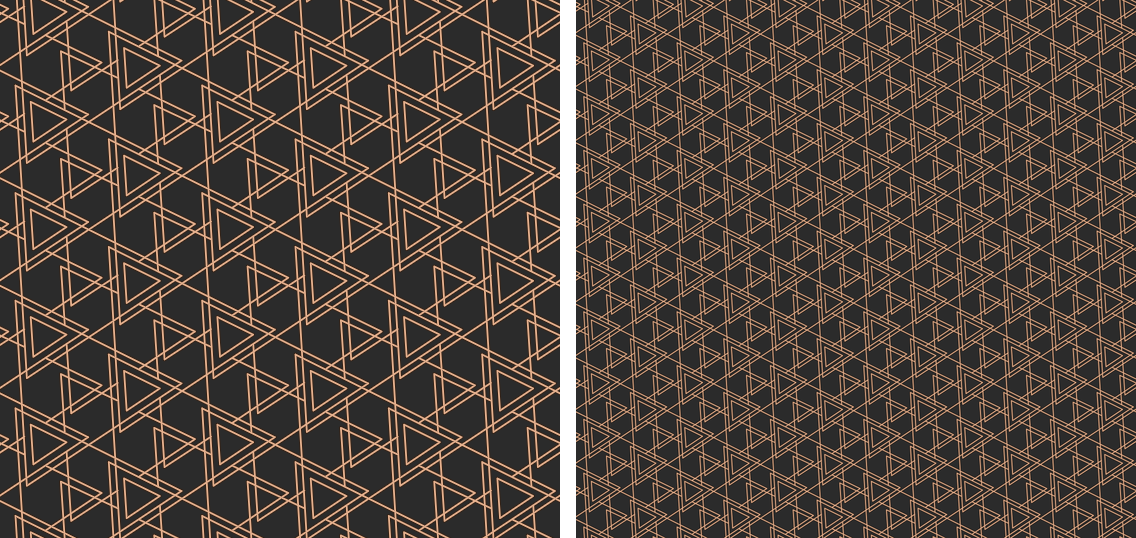
Left: one tile. Right: repeated 2 by 2.
Give the GLSL for this pattern, as a Shadertoy shader.

```glsl
// Interlocking outlined triangles in copper on charcoal, on a staggered lattice.

const vec2 REPEATS = vec2(3.0, 5.0);
const vec2 CELL = vec2(1.0, 0.5766);            // lattice cell, in cell widths
const vec2 MOTIF_CENTER = vec2(0.2331, -0.0716);
const float HALF_LINE = 0.0048;
const float HALO_REACH = 0.0104;
const vec3 GROUND = vec3(0.17);
const vec3 HALO = vec3(0.19, 0.13, 0.09);
const vec3 COPPER = vec3(0.91, 0.70, 0.56);

const float FRAME_RADIUS = 0.2422;
const float FRAME_ANGLE = 0.1466;
const float CORE_RADIUS = 0.1232;
const float CORE_ANGLE = 0.0663;
const float THIRD_TURN = 2.0943951;

// Small triangle: three corners, each with two rays reaching the large frames.
const vec2 CORNER[3] = vec2[3](
    vec2(0.0932, -0.2031), vec2(0.3112, -0.2635), vec2(0.1484, -0.4133));
const vec2 RAY_END[6] = vec2[6](
    vec2(0.3971, -0.3456), vec2(0.1141, -0.5174),
    vec2(0.0143, -0.1190), vec2(0.0143, -0.4628),
    vec2(0.1237, -0.0435), vec2(0.3971, -0.2505));

vec2 polar(float radius, float angle) {
    return radius * vec2(cos(angle), sin(angle));
}

float segmentDistance(vec2 p, vec2 a, vec2 b) {
    vec2 pa = p - a, ba = b - a;
    return length(pa - ba * clamp(dot(pa, ba) / dot(ba, ba), 0.0, 1.0));
}

// Long frame lines and the closed core triangle, with threefold symmetry.
float largeTriangle(vec2 p) {
    vec2 tip = polar(FRAME_RADIUS, FRAME_ANGLE);
    vec2 farTip = polar(FRAME_RADIUS, FRAME_ANGLE - THIRD_TURN) - 0.5 * CELL;
    vec2 coreA = polar(CORE_RADIUS, CORE_ANGLE);
    vec2 coreB = polar(CORE_RADIUS, CORE_ANGLE + THIRD_TURN);
    float c = cos(THIRD_TURN), s = sin(THIRD_TURN);
    mat2 turn = mat2(c, s, -s, c);
    float d = 1e3;
    for (int i = 0; i < 3; i++) {
        d = min(d, segmentDistance(p, tip, farTip));
        d = min(d, segmentDistance(p, coreA, coreB));
        p = turn * p;
    }
    return d;
}

float smallTriangle(vec2 p) {
    float d = 1e3;
    for (int i = 0; i < 6; i++)
        d = min(d, segmentDistance(p, CORNER[i / 2], RAY_END[i]));
    return d;
}

// Nearest line over all lattice copies that can reach this cell.
float latticeDistance(vec2 p) {
    p = mod(p + 0.5 * CELL, CELL) - 0.5 * CELL;
    float d = 1e3;
    for (int column = -2; column <= 2; column++) {
        float stagger = 0.5 * float(abs(column) % 2);
        for (int row = -2; row <= 1; row++) {
            vec2 q = p - CELL * vec2(0.5 * float(column), float(row) + stagger);
            d = min(d, min(largeTriangle(q), smallTriangle(q)));
        }
    }
    return d;
}

void mainImage(out vec4 fragColor, in vec2 fragCoord) {
    vec2 p = fragCoord / iResolution.xy * REPEATS * CELL;
    float pixel = REPEATS.x / iResolution.x;
    float d = latticeDistance(p - MOTIF_CENTER);

    // Dark warm fringe below, copper line on top.
    float halo = clamp(0.5 + (HALO_REACH - d) / pixel, 0.0, 1.0);
    float line = clamp(0.5 + (HALF_LINE - d) / pixel, 0.0, 1.0);
    vec3 color = mix(mix(GROUND, HALO, halo), COPPER, line);
    fragColor = vec4(color, 1.0);
}
```
